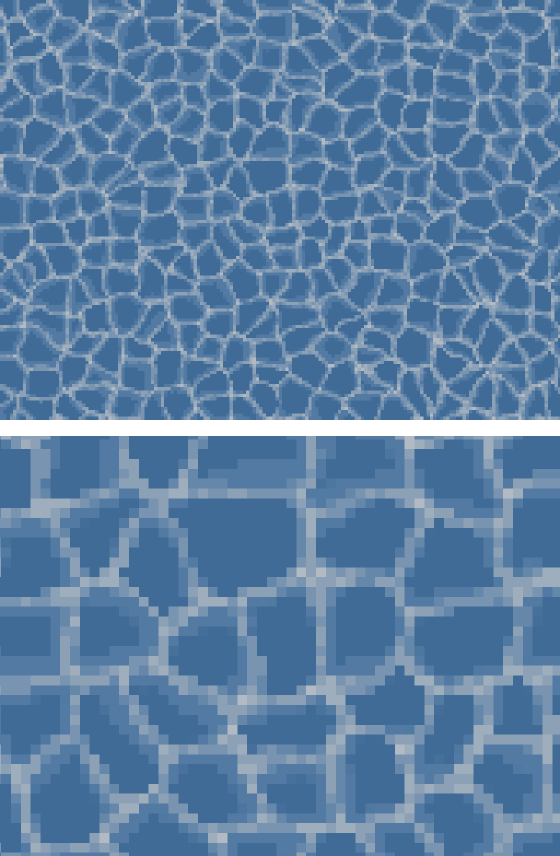
Top, the full canvas; bottom, a detail of the centre.
Write a Shadertoy shader that draws this texture.

```glsl
// Blocky blue water: a net of pale caustic lines over rounded dark patches.
// A warped Voronoi diagram gives the lines, its shifted copy gives the patches,
// and everything is sampled on a coarse grid of square blocks.

float hash(vec2 p)
{
    return fract(sin(dot(p, vec2(127.1, 311.7))) * 43758.5453);
}

vec2 hash2(vec2 p)
{
    return vec2(hash(p), hash(p + 57.3));
}

float noise(vec2 p)
{
    vec2 i = floor(p), f = fract(p);
    f = f * f * (3.0 - 2.0 * f);
    return mix(mix(hash(i), hash(i + vec2(1, 0)), f.x),
               mix(hash(i + vec2(0, 1)), hash(i + vec2(1, 1)), f.x), f.y);
}

vec2 noise2(vec2 p)
{
    return vec2(noise(p), noise(p + 31.7)) - 0.5;
}

// x: distance to the cell border, y: distance to a corner, z: to the site, w: cell random
vec4 cells(vec2 p)
{
    vec2 home = floor(p), siteA = vec2(0), siteB = vec2(0);
    vec3 nearest = vec3(99.0);
    float id = 0.0;
    for (int y = -2; y <= 2; y++)
    for (int x = -2; x <= 2; x++)
    {
        vec2 cell = home + vec2(x, y);
        vec2 site = cell + 0.03 + 0.94 * hash2(cell);
        vec2 d = abs(site - p);
        // A partly square metric straightens some borders along the axes
        float side = max(d.x, d.y);
        float dist = 0.6 * dot(d, d) + 0.4 * side * side;
        if (dist < nearest.x)
        {
            nearest = vec3(dist, nearest.xy);
            siteB = siteA;
            siteA = site;
            id = hash(cell + 11.9);
        }
        else if (dist < nearest.y)
        {
            nearest = vec3(nearest.x, dist, nearest.y);
            siteB = site;
        }
        else nearest.z = min(nearest.z, dist);
    }
    float border = (nearest.y - nearest.x) / (2.0 * max(length(siteB - siteA), 0.15));
    return vec4(border, sqrt(nearest.z) - sqrt(nearest.x), sqrt(nearest.x), id);
}

vec3 water(vec2 uv)
{
    const vec3 deepBlue = vec3(0.25, 0.42, 0.59);
    const vec3 midBlue = vec3(0.32, 0.48, 0.64);
    const vec3 paleGrey = vec3(0.70, 0.735, 0.765);

    // Snap to blocks, then bend the plane a little
    vec2 block = floor(uv * 128.0);
    vec2 p = (block + 0.5) / 128.0 * 14.5;
    p += 0.3 * noise2(p * 1.7);

    // Dark patches sit off centre in their cells
    vec4 patchCell = cells(p + 0.3 * noise2(p * 0.9 + 8.0));
    float depth = patchCell.x - 0.1 * patchCell.z;
    float limit = 0.03 + 0.16 * patchCell.w + 0.08 * (noise(p * 3.0) - 0.5);
    vec3 color = mix(midBlue, deepBlue, smoothstep(limit - 0.01, limit + 0.01, depth));

    // Pale lines swell and brighten where they meet
    vec4 net = cells(p);
    float node = 1.0 - smoothstep(0.05, 0.35, net.y);
    float width = 0.03 + 0.04 * noise(p * 2.3 + 40.0) + 0.03 * node;
    float cover = 1.0 - smoothstep(width - 0.02, width + 0.05, net.x);
    float glow = 0.36 + 0.25 * hash(block) + 0.5 * node * hash(block + 5.3);
    float level = floor(min(cover * glow, 1.0) * 5.0 + 0.5) / 5.0;
    return level > 0.0 ? mix(midBlue, paleGrey, level) : color;
}

void mainImage(out vec4 fragColor, in vec2 fragCoord)
{
    // Four samples smooth the block edges at any canvas size
    vec3 sum = vec3(0);
    for (int i = 0; i < 4; i++)
    {
        vec2 offset = vec2(i % 2, i / 2) * 0.5 - 0.25;
        sum += water((fragCoord + offset) / iResolution.y);
    }
    fragColor = vec4(sum / 4.0, 1.0);
}
```
